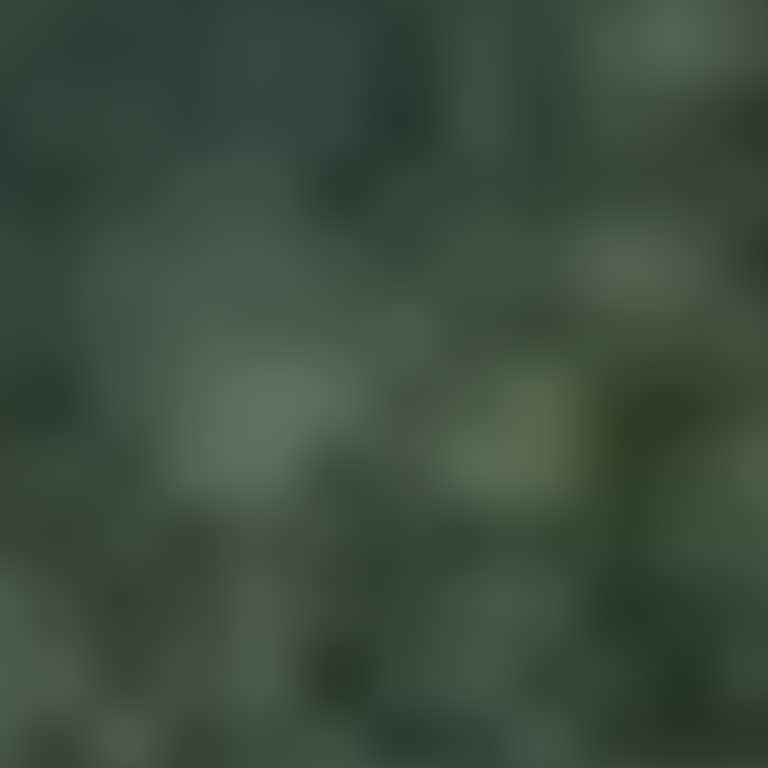
A Shadertoy shader for this texture:

```glsl
// Soft, blurred mottling of grey-green foliage, bluish at upper left and mossy at right.

// Sine-free hash of a lattice point, 0 to 1
float hash(vec2 p) {
    vec3 q = fract(vec3(p.xyx) * 0.1031);
    q += dot(q, q.yzx + 33.33);
    return fract((q.x + q.y) * q.z);
}

// Value noise with smooth blending between lattice points
float softNoise(vec2 p) {
    vec2 cell = floor(p), f = fract(p);
    vec2 blend = f * f * (3.0 - 2.0 * f);
    float low = mix(hash(cell), hash(cell + vec2(1, 0)), blend.x);
    float high = mix(hash(cell + vec2(0, 1)), hash(cell + vec2(1, 1)), blend.x);
    return mix(low, high, blend.y);
}

// Round soft patch, 1 at its centre
float glow(vec2 p, vec2 centre, vec2 size) {
    vec2 d = (p - centre) / size;
    return exp(-dot(d, d));
}

void mainImage(out vec4 fragColor, in vec2 fragCoord) {
    vec2 uv = fragCoord / iResolution.xy;

    // Broad regions: cool shade, mossy side, pale centre
    float shade = glow(uv, vec2(0.12, 0.92), vec2(0.5, 0.34));
    float moss = glow(uv, vec2(0.82, 0.42), vec2(0.3, 0.24));
    float pale = glow(uv, vec2(0.42, 0.48), vec2(0.13, 0.1));

    // Light and dark blotches, calmer inside the shade
    float blotches = 0.65 * softNoise(uv * 5.5 + vec2(3.3, 17.6))
                   + 0.35 * softNoise(uv * 11.0 + vec2(41.2, 8.7)) - 0.5;
    float light = blotches * mix(0.27, 0.1, shade) - 0.03 * shade + 0.07 * pale;

    // Base green, lit by the blotches and tinted by region
    vec3 color = vec3(0.235, 0.305, 0.25) + light * vec3(1.0, 1.02, 0.95);
    float hueDrift = softNoise(uv * 4.0 + vec2(71.5, 29.1)) - 0.5;
    color += shade * vec3(-0.008, -0.004, 0.022);
    color += moss * vec3(0.0, 0.004, -0.045);
    color += hueDrift * vec3(-0.012, 0.0, 0.022);

    fragColor = vec4(clamp(color, 0.0, 1.0), 1.0);
}
```
